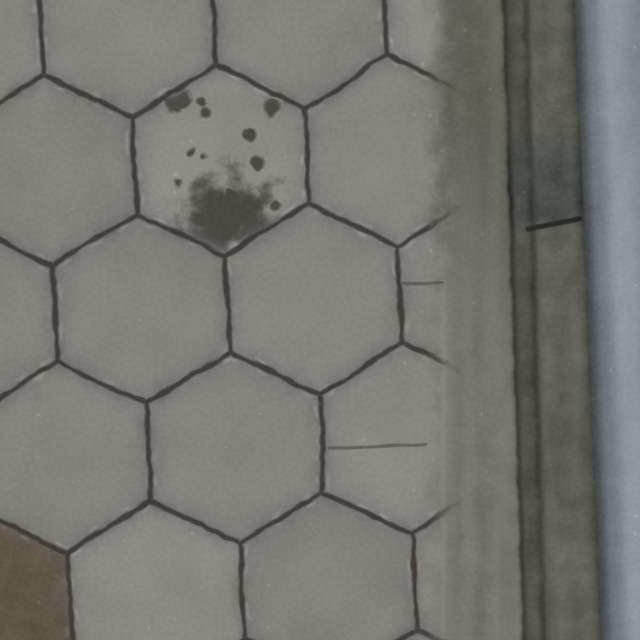
Reproduce this texture procedurally as a three.js fragment shader.

```glsl
// Worn hexagonal paving beside a concrete curb, a dirty channel and a steel pipe.
// A skewed lattice is mapped to regular hexagons for the joints and tile tones;
// gradient noise adds grain, stains and uneven edges, and the side bands are layered on top.
varying vec2 vUv;

const vec2 LATTICE_ORIGIN = vec2(0.345, 0.749);
const vec2 STEP_ACROSS = vec2(0.2695, 0.0150);
const vec2 STEP_DOWN = vec2(0.1458, -0.2168);
const float TILE_WIDTH = 0.27;
const vec2 HEX_PERIOD = vec2(1.0, 1.7320508);

const vec3 TILE_GREY = vec3(0.525, 0.520, 0.500);
const vec3 TILE_BROWN = vec3(0.370, 0.335, 0.275);
const vec3 JOINT_DARK = vec3(0.245, 0.220, 0.215);
const vec3 EDGE_DIRT = vec3(0.395, 0.380, 0.375);
const vec3 STAIN = vec3(0.250, 0.235, 0.220);
const vec3 CURB_GREY = vec3(0.445, 0.440, 0.415);
const vec3 CURB_MOSS = vec3(0.360, 0.355, 0.310);
const vec3 CHANNEL_DARK = vec3(0.315, 0.310, 0.285);
const vec3 CHANNEL_LIGHT = vec3(0.375, 0.375, 0.345);
const vec3 CHANNEL_WET = vec3(0.270, 0.295, 0.280);
const vec3 CREVICE = vec3(0.150, 0.150, 0.145);
const vec3 STEEL_SHADE = vec3(0.270, 0.285, 0.300);
const vec3 STEEL_MID = vec3(0.430, 0.460, 0.490);
const vec3 STEEL_LIGHT = vec3(0.560, 0.590, 0.610);

float cross2(vec2 a, vec2 b) { return a.x * b.y - a.y * b.x; }

float hash(vec2 p) { return fract(sin(dot(p, vec2(127.1, 311.7))) * 4375.85); }

float gradDot(vec2 cell, vec2 f) {
  float angle = 6.28318 * hash(cell);
  return dot(vec2(cos(angle), sin(angle)), f);
}

// Gradient noise, about -0.7 to 0.7
float noise(vec2 p) {
  vec2 i = floor(p), f = fract(p), e = vec2(1.0, 0.0);
  vec2 u = f * f * f * (f * (f * 6.0 - 15.0) + 10.0);
  return mix(mix(gradDot(i, f), gradDot(i + e.xy, f - e.xy), u.x),
             mix(gradDot(i + e.yx, f - e.yx), gradDot(i + e.xx, f - e.xx), u.x), u.y);
}

float fbm(vec2 p) {
  float sum = 0.0, amp = 1.0;
  for (int i = 0; i < 4; i++) {
    sum += amp * noise(p);
    p = p * 2.03 + 17.3;
    amp *= 0.5;
  }
  return sum;
}

// Soft line between two points
float crack(vec2 p, vec2 a, vec2 b, float width) {
  vec2 ab = b - a;
  float h = clamp(dot(p - a, ab) / dot(ab, ab), 0.0, 1.0);
  return 1.0 - smoothstep(width * 0.3, width, length(p - a - ab * h));
}

// Nearest hexagon: local position in xy, lattice index in zw
vec4 hexCell(vec2 p) {
  p -= LATTICE_ORIGIN;
  vec2 ij = vec2(cross2(p, STEP_DOWN), cross2(STEP_ACROSS, p)) / cross2(STEP_ACROSS, STEP_DOWN);
  vec2 q = vec2(ij.x + 0.5 * ij.y, -0.8660254 * ij.y);
  vec2 a = mod(q + 0.5 * HEX_PERIOD, HEX_PERIOD) - 0.5 * HEX_PERIOD;
  vec2 b = mod(q, HEX_PERIOD) - 0.5 * HEX_PERIOD;
  vec2 local = dot(a, a) < dot(b, b) ? a : b;
  vec2 center = q - local;
  float row = floor(0.5 - center.y / 0.8660254);
  return vec4(local, floor(center.x - 0.5 * row + 0.5), row);
}

// Scattered blots and a broad smudge low on one tile
float stains(vec2 local, float rough) {
  float amount = 0.0;
  for (int i = 0; i < 16; i++) {
    float k = float(i);
    vec2 at = vec2(hash(vec2(k, 3.0)) * 0.75 - 0.30, hash(vec2(k, 8.0)) * 0.75 - 0.35);
    float size = 0.018 + 0.055 * pow(hash(vec2(k, 5.0)), 3.0);
    amount = max(amount, 1.0 - smoothstep(-0.012, 0.018, length(local - at) - size + 0.035 * rough));
  }
  float smudge = 1.0 - length((local - vec2(0.02, -0.35)) / vec2(0.38, 0.32));
  return max(amount * 0.85, 0.85 * smoothstep(0.0, 0.65, smudge + 0.5 * rough));
}

vec3 paving(vec2 p, float rough) {
  vec2 warp = vec2(noise(p * 11.0), noise(p * 11.0 + 40.0)) * 0.006
            + vec2(noise(p * 55.0), noise(p * 55.0 + 9.0)) * 0.0025;
  vec4 cell = hexCell(p + warp);
  vec2 side = abs(cell.xy);
  float inset = (0.5 - max(side.x, dot(side, vec2(0.5, 0.8660254)))) * TILE_WIDTH;
  vec3 col = TILE_GREY + 0.035 * (hash(cell.zw + 2.0) - 0.5) + 0.025 * fbm(p * 9.0);
  float brown = 1.0 - step(0.5, distance(cell.zw, vec2(-3.0, 3.0)));
  float spotted = 1.0 - step(0.5, length(cell.zw));
  col = mix(col, TILE_BROWN + 0.04 * rough, brown);
  col = mix(col, STAIN, spotted * stains(cell.xy, rough));
  // Dirt, a worn rim and the dark joint, lost under mortar near the curb
  float exposed = 1.0 - smoothstep(0.685, 0.735, p.x + 0.02 * rough);
  float dirt = exp(-inset / 0.011) * (0.75 + 0.6 * rough);
  col = mix(col, EDGE_DIRT, clamp(dirt, 0.0, 1.0) * exposed);
  float rim = exp(-pow((inset - 0.008) / 0.003, 2.0));
  col += 0.07 * rim * smoothstep(0.05, 0.45, noise(p * 38.0 + 5.0)) * exposed;
  float width = 0.0042 + 0.0022 * noise(p * 30.0);
  return mix(col, JOINT_DARK, (1.0 - smoothstep(width - 0.003, width + 0.002, inset)) * exposed * 0.92);
}

vec3 curb(vec2 p, float rough) {
  float streak = noise(vec2(p.x * 38.0, p.y * 2.5));
  vec3 col = mix(CURB_GREY, CURB_MOSS, smoothstep(0.45, 0.85, p.y + 0.15 * rough));
  col += 0.06 * streak + 0.035 * rough;
  float ridge = exp(-pow((p.x - 0.692 - 0.004 * rough) / 0.005, 2.0));
  return col + 0.06 * ridge * smoothstep(0.65, 0.5, p.y);
}

vec3 channel(vec2 p, float fall, float rough) {
  float ledge = 0.822 + 0.028 * fall + 0.004 * rough;
  vec3 col = mix(CHANNEL_DARK, CHANNEL_LIGHT, smoothstep(ledge - 0.006, ledge + 0.008, p.x));
  float wet = smoothstep(0.64, 0.66, p.y) * (1.0 - smoothstep(0.74, 0.80, p.y));
  col = mix(col, CHANNEL_WET, 0.8 * wet);
  col *= 1.0 - 0.22 * exp(-pow((p.x - ledge) / 0.006, 2.0));
  col += 0.05 * rough + 0.04 * noise(vec2(p.x * 45.0, p.y * 5.0));
  return mix(col, CREVICE, 0.9 * crack(p, vec2(0.825, 0.642), vec2(0.905, 0.658), 0.006));
}

vec3 pipe(float across, vec2 p, float rough) {
  vec3 col = mix(STEEL_SHADE, STEEL_MID, smoothstep(0.0, 0.24, across));
  col = mix(col, STEEL_LIGHT, smoothstep(0.2, 0.55, across));
  col = mix(col, STEEL_MID, 0.55 * smoothstep(0.65, 1.05, across));
  return col + 0.025 * rough + 0.03 * noise(vec2(p.x * 20.0, p.y * 6.0));
}

void main() {
  vec2 p = vUv;
  float fall = 1.0 - p.y;
  float rough = fbm(p * 26.0);
  vec3 col = mix(paving(p, rough), curb(p, rough), smoothstep(0.655, 0.715, p.x + 0.025 * rough) * 0.85);
  // Hairline cracks in the tiles near the curb
  vec2 bent = p + vec2(0.0, 0.004 * noise(p * 25.0));
  float hair = max(crack(bent, vec2(0.515, 0.299), vec2(0.665, 0.306), 0.004),
                   crack(bent, vec2(0.630, 0.557), vec2(0.690, 0.558), 0.004));
  col = mix(col, EDGE_DIRT * 0.8, hair * 0.65);
  // Channel, its dark crevice, then the pipe
  float groove = 0.786 + 0.031 * fall + 0.003 * rough;
  col = mix(col, channel(p, fall, rough), smoothstep(groove - 0.003, groove + 0.003, p.x));
  float gap = 0.45 + 0.4 * exp(-pow((p.y - 0.685) / 0.05, 2.0));
  col = mix(col, CREVICE, gap * exp(-pow((p.x - groove - 0.002) / 0.005, 2.0)));
  float pipeEdge = 0.897 + 0.043 * fall;
  col *= 1.0 - 0.3 * exp(-abs(p.x - pipeEdge) / 0.008);
  col = mix(col, pipe((p.x - pipeEdge) / 0.1, p, rough), smoothstep(-0.002, 0.004, p.x - pipeEdge));
  // Fine grain and pale flecks
  col += 0.022 * noise(p * 150.0) + 0.05 * smoothstep(0.48, 0.62, noise(p * 75.0 + 31.0));
  gl_FragColor = vec4(clamp(col, 0.0, 1.0), 1.0);
}
```
